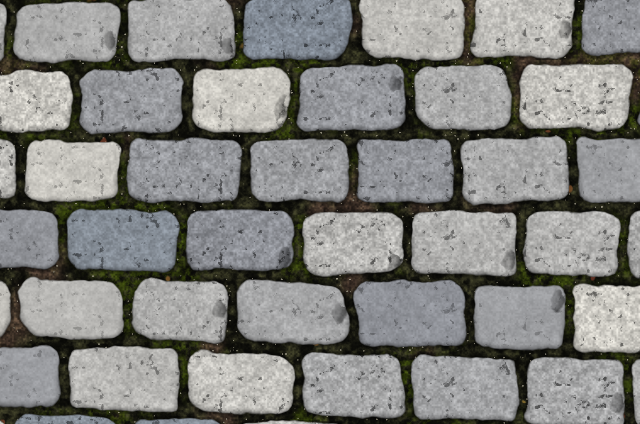
Reproduce this texture procedurally as a Shadertoy shader.

```glsl
float hash(vec2 p) {
    vec3 a = fract(vec3(p.xyx) * 0.1031);
    a += dot(a, a.yzx + 33.33);
    return fract((a.x + a.y) * a.z);
}

float noise(vec2 p) {
    vec2 i = floor(p), f = fract(p);
    f = f * f * (3.0 - 2.0 * f);
    return mix(mix(hash(i), hash(i + vec2(1, 0)), f.x),
               mix(hash(i + vec2(0, 1)), hash(i + vec2(1, 1)), f.x), f.y);
}

float fbm(vec2 p) {
    float sum = 0.0, amp = 0.5;
    for (int i = 0; i < 4; i++) {
        sum += amp * noise(p);
        p = p * 2.03 + 17.3;
        amp *= 0.5;
    }
    return sum / 0.9375;
}

float roundedBox(vec2 p, vec2 halfSize, float radius) {
    vec2 d = abs(p) - halfSize + radius;
    return length(max(d, 0.0)) + min(max(d.x, d.y), 0.0) - radius;
}

// Horizontal position of the joint to the left of stone k
float jointX(float k, float row) {
    float stagger = 0.033 + 0.13 * mod(row, 2.0);
    return stagger + 0.265 * (k + 0.13 * (hash(vec2(k, row) + 41.0) - 0.5));
}

// Round specks scattered on a grid: coverage in x, random value in y
vec2 specks(vec2 p, float density, float share) {
    vec2 cell = floor(p * density);
    float pick = hash(cell + 71.0);
    vec2 center = 0.3 + 0.4 * vec2(hash(cell + 11.0), hash(cell + 23.0));
    float radius = 0.14 + 0.16 * hash(cell + 5.0);
    float r = length(fract(p * density) - center);
    float dot_ = 1.0 - smoothstep(radius - 0.1, radius + 0.1, r);
    return vec2(dot_ * step(1.0 - share, pick), hash(cell + 37.0));
}

vec3 mossJoint(vec2 p, float d) {
    float clumps = fbm(p * 60.0), patches = fbm(p * 7.0 + 9.0);
    vec3 color = mix(vec3(0.05, 0.05, 0.035), vec3(0.22, 0.22, 0.14), smoothstep(0.3, 0.8, clumps));
    float green = smoothstep(0.45, 0.7, patches) * smoothstep(0.3, 0.7, fbm(p * 90.0 + 4.0));
    color = mix(color, vec3(0.24, 0.30, 0.05), green * 0.8);
    float soil = smoothstep(0.58, 0.75, fbm(p * 6.0 + 50.0));
    color = mix(color, vec3(0.33, 0.25, 0.21) * (0.5 + clumps), soil * 0.7);
    color *= 0.65 + 0.7 * noise(p * 230.0);
    color *= 0.6 + 0.4 * smoothstep(0.0, 0.012, d);

    // Pale grit and a few reddish fragments
    vec2 grit = specks(p, 130.0, 0.05);
    color = mix(color, mix(vec3(0.38, 0.36, 0.3), vec3(0.72, 0.7, 0.63), grit.y), grit.x * 0.8);
    vec2 leaf = specks(p + 0.02 * noise(p * 50.0), 38.0, 0.02);
    return mix(color, mix(vec3(0.42, 0.2, 0.15), vec3(0.6, 0.5, 0.2), leaf.y), leaf.x * 0.8);
}

vec3 stoneFace(vec2 p, vec2 q, vec2 halfSize, vec2 id, float d) {
    // Each stone has its own tone: pale, grey, blue slate or sand
    float tone = hash(id + 3.0), kind = hash(id + 29.0);
    vec3 color = mix(vec3(0.55, 0.56, 0.585), vec3(0.80, 0.79, 0.76), tone);
    color = mix(color, vec3(0.47, 0.51, 0.56), step(0.88, kind) * 0.8);
    color = mix(color, vec3(0.74, 0.69, 0.59), step(kind, 0.05) * 0.8);

    // Mottling, fine grain and dark pores
    float rough = 0.5 + hash(id + 61.0);
    color *= 1.0 + 0.14 * (fbm(p * vec2(16.0, 24.0) + id * 7.0) - 0.5);
    color *= 1.0 + 0.16 * rough * (noise(p * 250.0) - 0.5);
    color *= 1.0 + 0.16 * rough * (noise(p * 110.0 + 8.0) - 0.5);
    float pores = smoothstep(0.68, 0.82, fbm(p * 75.0 + id * 13.0));
    color *= 1.0 - 0.35 * rough * pores;

    // Chipped hollow towards one side of some stones
    vec2 chipAt = halfSize * vec2(0.85, 1.3 * hash(id + 15.0) - 0.65);
    vec2 c = (q - chipAt) / vec2(0.018, 0.026) + 1.2 * (fbm(p * 45.0) - 0.5);
    float chip = (1.0 - smoothstep(0.65, 1.0, length(c))) * step(0.76, hash(id + 19.0));
    color *= 1.0 - chip * (0.22 + 0.25 * smoothstep(-0.4, 0.8, c.x));

    // Worn rim, lit from above and shaded below
    float rim = smoothstep(-0.014, 0.0, d);
    color *= 1.0 - rim * (0.14 - 0.16 * clamp(q.y / halfSize.y, -1.0, 1.0));
    return color * (1.0 - 0.35 * smoothstep(-0.004, 0.0, d));
}

void mainImage(out vec4 fragColor, in vec2 fragCoord) {
    vec2 p = fragCoord / iResolution.y;

    // Courses spread slightly apart towards the right
    float pitch = mix(0.1615, 0.1755, p.x / 1.51);
    float course = 2.0 + (0.598 - p.y) / pitch;
    float row = floor(course + 0.5);

    // Staggered stones between uneven joints
    float k = floor((p.x - jointX(0.0, row)) / 0.265);
    if (p.x < jointX(k, row)) k -= 1.0;
    if (p.x > jointX(k + 1.0, row)) k += 1.0;
    float left = jointX(k, row), right = jointX(k + 1.0, row);
    vec2 id = vec2(k, row) + 20.0;

    // Irregular rounded outline
    vec2 q = vec2(p.x - 0.5 * (left + right), (row - course) * pitch);
    vec2 halfSize = vec2(0.5 * (right - left) - 0.011, 0.5 * pitch - 0.007 - 0.006 * hash(id));
    vec2 warp = vec2(fbm(p * 17.0), fbm(p * 17.0 + 40.0)) - 0.5;
    vec2 w = q + 0.02 * warp;
    w.x += w.y * 0.16 * (hash(id + 7.0) - 0.5);
    w.y += w.x * 0.06 * (hash(id + 9.0) - 0.5);
    float d = roundedBox(w, halfSize, mix(0.018, 0.045, hash(id + 13.0)));

    float edge = max(0.0015, 0.75 / iResolution.y);
    vec3 color = mix(stoneFace(p, q, halfSize, id, d), mossJoint(p, d), smoothstep(-edge, edge, d));
    fragColor = vec4(clamp(color, 0.0, 1.0), 1.0);
}
```
